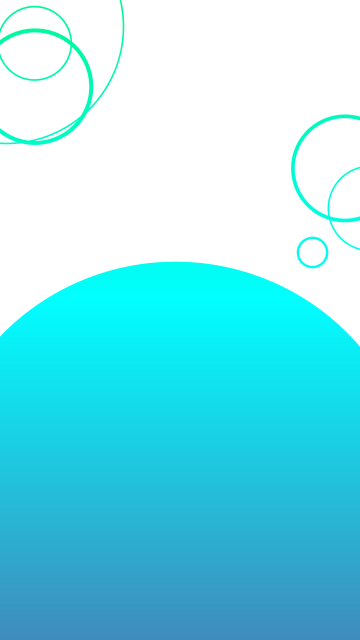
Give the GLSL for this background, as a Shadertoy shader.

```glsl
// Thin mint rings on white above a large dome that fades from cyan to blue.

const vec3 PAPER = vec3(1.0);
const vec3 MINT  = vec3(0.0, 0.97, 0.58);
const vec3 CYAN  = vec3(0.0, 1.0, 1.0);
const vec3 BLUE  = vec3(0.25, 0.545, 0.74);

const float CANVAS_HEIGHT = 16.0; // the canvas spans 9 x 16 units
const float CYAN_LEVEL = 8.5;     // height at which the gradient is pure cyan

// Each ring: centre x, centre y, radius, line width
const int RING_COUNT = 6;
const vec4 RINGS[RING_COUNT] = vec4[](
    vec4(0.865, 14.917, 0.917, 0.042),
    vec4(0.875, 13.833, 1.406, 0.100),
    vec4(0.167, 15.333, 2.920, 0.040),
    vec4(8.625, 11.790, 1.302, 0.092),
    vec4(9.263, 10.790, 1.054, 0.040),
    vec4(7.813, 9.688, 0.365, 0.060)
);

float circleDistance(vec2 p, vec2 centre, float radius) {
    return length(p - centre) - radius;
}

float ringDistance(vec2 p, vec4 ring) {
    return abs(circleDistance(p, ring.xy, ring.z)) - 0.5 * ring.w;
}

// Coverage of a shape, softened over one pixel
float coverage(float dist, float pixel) {
    return clamp(0.5 - dist / pixel, 0.0, 1.0);
}

// Vertical gradient shared by the dome and the rings
vec3 gradient(float height) {
    vec3 lower = mix(BLUE, CYAN, clamp(height / CYAN_LEVEL, 0.0, 1.0));
    float rise = (height - CYAN_LEVEL) / (CANVAS_HEIGHT - CYAN_LEVEL);
    return mix(lower, MINT, clamp(rise, 0.0, 1.0));
}

void mainImage(out vec4 fragColor, in vec2 fragCoord) {
    float pixel = CANVAS_HEIGHT / iResolution.y;
    vec2 p = fragCoord * pixel;

    // Dome
    float ink = coverage(circleDistance(p, vec2(4.385, 3.385), 6.073), pixel);

    // Rings
    for (int i = 0; i < RING_COUNT; i++) {
        ink = max(ink, coverage(ringDistance(p, RINGS[i]), pixel));
    }

    fragColor = vec4(mix(PAPER, gradient(p.y), ink), 1.0);
}
```
